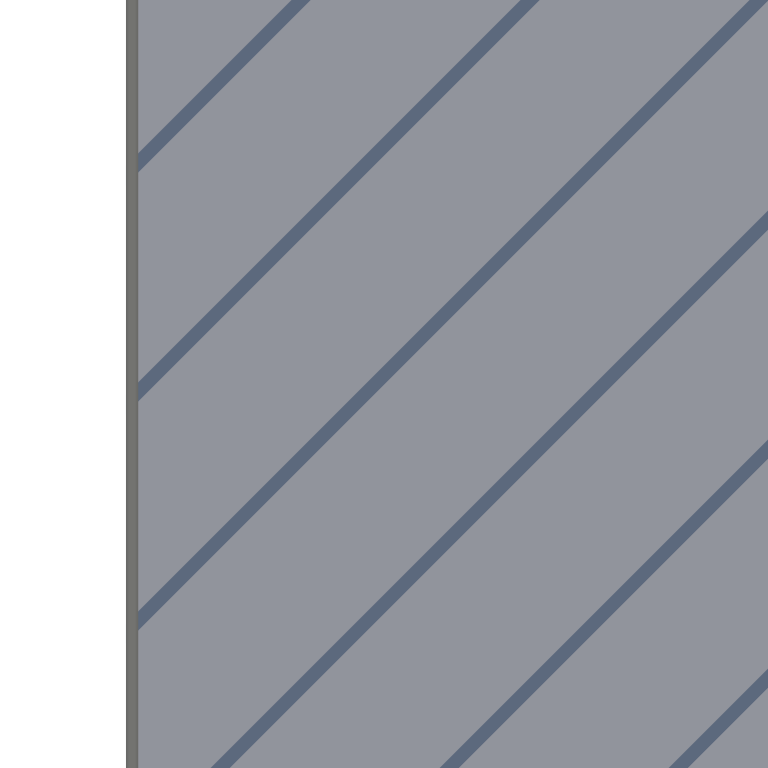
Reproduce this pattern procedurally as a Shadertoy shader.

```glsl
// Diagonal slate stripes on a grey panel, with a dark left border beside a white margin.

// Antialiased coverage of a signed distance, negative inside
float coverage(float dist, float pixel) {
    return clamp(0.5 - dist / pixel, 0.0, 1.0);
}

// Signed distance to 45 degree stripes, repeated along x - y
float stripeDistance(vec2 p) {
    float spacing = 0.2982;
    float offset = p.x - p.y + 1.0 - 0.392;
    float nearest = abs(fract(offset / spacing + 0.5) - 0.5) * spacing;
    return nearest * inversesqrt(2.0) - 0.0088;
}

void mainImage(out vec4 fragColor, in vec2 fragCoord) {
    vec2 uv = fragCoord / iResolution.xy;
    float pixel = 1.0 / min(iResolution.x, iResolution.y);

    // Panel and stripes
    vec3 color = vec3(0.57, 0.58, 0.61);
    color = mix(color, vec3(0.36, 0.41, 0.49), coverage(stripeDistance(uv), pixel));

    // Border strip, slightly darker towards its sides
    float borderDist = abs(uv.x - 0.172) - 0.008;
    vec3 borderColor = mix(vec3(0.45, 0.45, 0.44), vec3(0.41, 0.41, 0.40),
                           smoothstep(-0.005, 0.0, borderDist));
    color = mix(color, borderColor, coverage(borderDist, pixel));

    // White margin
    color = mix(color, vec3(1.0), coverage(uv.x - 0.164, pixel));

    fragColor = vec4(color, 1.0);
}
```
